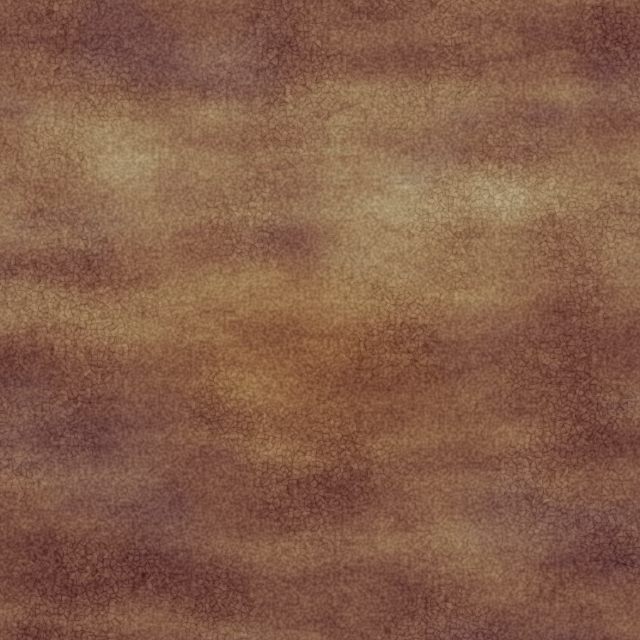
Reproduce this texture procedurally as a three.js fragment shader.

```glsl
varying vec2 vUv;

// Tones from shadow to highlight
const vec3 UMBER = vec3(0.415, 0.250, 0.222);
const vec3 RUST = vec3(0.480, 0.315, 0.258);
const vec3 CLAY = vec3(0.550, 0.395, 0.300);
const vec3 SAND = vec3(0.610, 0.488, 0.355);
const vec3 PALE = vec3(0.670, 0.590, 0.455);
const vec3 OCHRE_TINT = vec3(1.03, 0.98, 0.85);
const vec3 MAUVE_SHIFT = vec3(-0.020, -0.008, 0.026);

const float BASE_TONE = 0.31;
const float GLOW_HEIGHT = 0.66;
const float GLOW_GAIN = 0.46;
const float BAND_GAIN = 0.75;
const float MOTTLE_GAIN = 0.45;
const float LEDGE_GAIN = 0.20;
const float CRACK_GAIN = 0.05;
const vec2 BAND_SCALE = vec2(2.0, 9.0);
const float PEBBLE_SCALE = 105.0;
const float PEBBLE_GAIN = 0.075;
const float GRIT_SCALE = 190.0;
const float GRIT_GAIN = 0.11;

vec2 hash2(vec2 p) {
  vec3 q = fract(p.xyx * vec3(0.1031, 0.1030, 0.0973));
  q += dot(q, q.yzx + 33.33);
  return fract((q.xx + q.yz) * q.zy);
}

vec2 gradientAt(vec2 cell) {
  float angle = 6.2832 * hash2(cell).x;
  return vec2(cos(angle), sin(angle));
}

float gradientNoise(vec2 p) {
  vec2 i = floor(p), f = fract(p);
  vec2 u = f * f * f * (f * (f * 6.0 - 15.0) + 10.0);
  vec2 e = vec2(1.0, 0.0);
  float low = mix(dot(gradientAt(i), f), dot(gradientAt(i + e), f - e), u.x);
  float high = mix(dot(gradientAt(i + e.yx), f - e.yx),
                   dot(gradientAt(i + e.xx), f - e.xx), u.x);
  return mix(low, high, u.y);
}

float fbm(vec2 p) {
  float sum = 0.0, amp = 0.6;
  for (int i = 0; i < 5; i++) {
    sum += amp * gradientNoise(p);
    p = mat2(1.9, 0.5, -0.5, 1.9) * p + 17.3;
    amp *= 0.5;
  }
  return sum;
}

// Banded noise keeps its horizontal stretch in every octave
float bandNoise(vec2 p) {
  float sum = 0.0, amp = 0.6;
  for (int i = 0; i < 4; i++) {
    sum += amp * gradientNoise(p);
    p = p * 2.03 + 11.7;
    amp *= 0.5;
  }
  return sum;
}

// x: crevice-to-face height, y: random shade of the stone
vec2 pebbles(vec2 p) {
  vec2 cell = floor(p);
  float nearest = 8.0, second = 8.0, shade = 0.0;
  for (int y = -1; y <= 1; y++) {
    for (int x = -1; x <= 1; x++) {
      vec2 id = cell + vec2(float(x), float(y));
      vec2 rnd = hash2(id);
      float d = length(id + rnd - p);
      if (d < nearest) { second = nearest; nearest = d; shade = rnd.y; }
      else second = min(second, d);
    }
  }
  return vec2(smoothstep(0.0, 0.35, second - nearest), shade);
}

float blob(vec2 p, vec2 centre, vec2 radius) {
  vec2 d = (p - centre) / radius;
  return exp(-dot(d, d));
}

vec3 toneRamp(float t) {
  t = clamp(t, 0.0, 1.0) * 4.0;
  vec3 c = mix(UMBER, RUST, clamp(t, 0.0, 1.0));
  c = mix(c, CLAY, clamp(t - 1.0, 0.0, 1.0));
  c = mix(c, SAND, clamp(t - 2.0, 0.0, 1.0));
  return mix(c, PALE, clamp(t - 3.0, 0.0, 1.0));
}

void main() {
  // Wavy coordinates for the broad layers
  vec2 p = vUv + vec2(0.08, 0.045) * vec2(fbm(vUv * 3.0), fbm(vUv * 3.0 + 40.0));
  float mottle = fbm(vUv * 6.0 + 5.0);

  // Central glow, wider at the top, over dusky ground
  float spread = mix(0.36, 0.75, smoothstep(0.35, 0.78, p.y));
  float depth = p.y > GLOW_HEIGHT ? 0.18 : 0.22;
  float tone = BASE_TONE + GLOW_GAIN * blob(p, vec2(0.48, GLOW_HEIGHT), vec2(spread, depth));
  tone += 0.18 * blob(p, vec2(0.47, 0.755), vec2(0.15, 0.022));
  tone -= 0.07 * blob(p, vec2(0.5, 0.2), vec2(0.9, 0.09));
  tone += BAND_GAIN * bandNoise(p * BAND_SCALE + 3.0) + MOTTLE_GAIN * mottle;

  // Ledges: sharp on one side, fading on the other
  for (int i = 0; i < 2; i++) {
    float k = float(i);
    float n = fbm(p * vec2(3.0, 8.0) + 23.0 * k + 61.0);
    float broken = smoothstep(0.0, 0.25, gradientNoise(vUv * 5.0 + 9.0 * k));
    float edge = smoothstep(0.0, 0.03, n) * exp(-12.0 * max(n, 0.0));
    tone += LEDGE_GAIN * broken * edge * (k * 1.5 - 1.0);
  }
  vec3 color = toneRamp(tone);

  // Warm and cool stains
  float warm = blob(p, vec2(0.5, 0.44), vec2(0.3, 0.16));
  color *= mix(vec3(1.0), OCHRE_TINT, warm);
  float cool = smoothstep(-0.05, 0.3, fbm(vUv * vec2(3.0, 5.0) + 80.0));
  color += MAUVE_SHIFT * cool * (1.0 - warm);

  // Pebbled crust in patches, hairline cracks and fine grit
  vec2 jitter = 0.5 * vec2(gradientNoise(vUv * 60.0), gradientNoise(vUv * 60.0 + 31.0));
  vec2 stone = pebbles(vUv * PEBBLE_SCALE + jitter);
  float crust = mix(0.3, 1.0, smoothstep(-0.15, 0.2, fbm(vUv * 5.0 + 120.0)));
  float relief = PEBBLE_GAIN * crust * (stone.x - 0.75 + 0.7 * (stone.y - 0.5));
  float vein = abs(fbm(vUv * 7.0 + 150.0));
  float veinMask = smoothstep(0.05, 0.3, gradientNoise(vUv * 6.0 + 170.0));
  relief -= CRACK_GAIN * veinMask * (1.0 - smoothstep(0.0, 0.018, vein));
  relief += GRIT_GAIN * (gradientNoise(vUv * GRIT_SCALE) + 0.5 * gradientNoise(vUv * 83.0 + 7.0));
  color += relief * vec3(1.0, 0.97, 0.88);

  gl_FragColor = vec4(color, 1.0);
}
```
